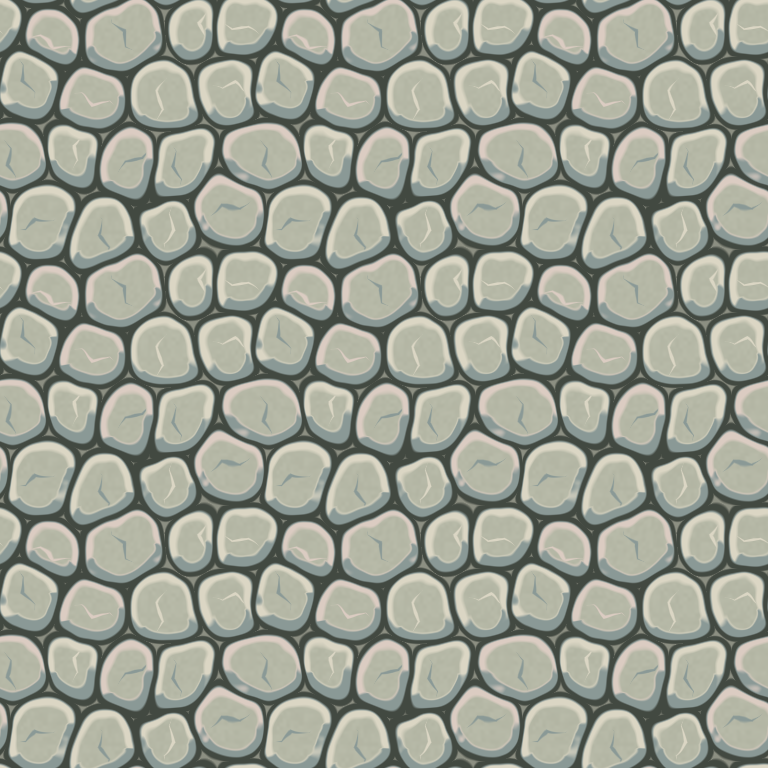
Give the GLSL for this texture, as a three.js fragment shader.

```glsl
// Seamless cobblestone wall: rounded, bevelled stones with cracks and pebbles in dark joints.
varying vec2 vUv;

const float REPEATS = 3.0;      // tile repeats across and down
const float CELLS = 4.0;        // stones along each side of a tile
const float JITTER = 0.52;      // stone scatter, in cells
const float SIZE_SPREAD = 0.22; // difference between large and small stones
const float ROUNDING = 11.0;    // lower values give rounder corners
const float JOINT = 0.032;      // half width of the joints
const float LIGHT_RIM = 0.085;
const float SHADE_RIM = 0.120;
const float CRACK_LENGTH = 0.26;
const float CRACK_WIDTH = 0.032;
const float SOFT = 0.016;       // edge smoothing, in cells

const vec3 JOINT_COLOR = vec3(0.26, 0.285, 0.255);
const vec3 PEBBLE_COLOR = vec3(0.55, 0.56, 0.51);
const vec3 FACE_COLOR = vec3(0.71, 0.72, 0.65);
const vec3 SHADE_COLOR = vec3(0.54, 0.60, 0.59);
const vec3 CREAM_COLOR = vec3(0.86, 0.84, 0.77);
const vec3 PINK_COLOR = vec3(0.86, 0.80, 0.76);

vec3 hash3(vec2 p) {
  vec3 q = fract(p.xyx * vec3(0.1031, 0.1030, 0.0973));
  q += dot(q, q.yxz + 33.33);
  return fract((q.xxy + q.yzz) * q.zyx);
}

// Value noise that wraps once per tile; detail is in lattice points per cell
float noise(vec2 p, float detail) {
  p *= detail;
  float period = CELLS * detail;
  vec2 i = floor(p), f = fract(p);
  f = f * f * (3.0 - 2.0 * f);
  vec2 a = mod(i, period) + 19.0, b = mod(i + 1.0, period) + 19.0;
  return mix(mix(hash3(a).x, hash3(vec2(b.x, a.y)).x, f.x),
             mix(hash3(vec2(a.x, b.y)).x, hash3(b).x, f.x), f.y);
}

// Centre in xy, size weight in z; odd rows are staggered
vec3 stoneSite(vec2 cell) {
  vec3 h = hash3(mod(cell, CELLS) + 7.0);
  float stagger = 0.5 * mod(cell.y, 2.0);
  return vec3(cell + 0.5 + vec2(stagger, 0.0) + JITTER * (h.xy - 0.5), SIZE_SPREAD * h.z);
}

float weightedDistance(vec2 p, vec3 site) {
  vec2 d = p - site.xy;
  return dot(d, d) - site.z;
}

float fill(float d) { return smoothstep(-SOFT, SOFT, d); }

void main() {
  vec2 p = vUv * REPEATS * CELLS;
  float broad = noise(p, 2.0);
  float chips = noise(p + 0.37, 5.0) - 0.5;
  p += 0.13 * (vec2(broad, noise(p + 1.7, 2.0)) - 0.5) + 0.025 * chips;

  // Stone that owns this point
  vec2 home = floor(p), owner = home;
  float nearest = 100.0;
  for (int y = -2; y <= 2; y++) {
    for (int x = -2; x <= 2; x++) {
      vec2 cell = home + vec2(float(x), float(y));
      float d = weightedDistance(p, stoneSite(cell));
      if (d < nearest) { nearest = d; owner = cell; }
    }
  }

  // Rounded distance to its border, and the outward direction
  vec3 site = stoneSite(owner);
  vec2 local = p - site.xy, outward = vec2(0.0);
  float total = 0.0;
  for (int y = -2; y <= 2; y++) {
    for (int x = -2; x <= 2; x++) {
      if (x == 0 && y == 0) continue;
      vec3 other = stoneSite(owner + vec2(float(x), float(y)));
      vec2 span = other.xy - site.xy;
      float border = 0.5 * (weightedDistance(p, other) - nearest) / length(span);
      float weight = exp(-ROUNDING * border);
      total += weight;
      outward += weight * normalize(span);
    }
  }
  float depth = -log(total) / ROUNDING;
  vec3 trait = hash3(mod(owner, CELLS) + 41.0);

  // Joints with pebbles at the corners
  float pebbleStart = mix(0.070, 0.024, noise(p + 2.3, 1.0));
  vec3 color = mix(JOINT_COLOR, PEBBLE_COLOR, fill(-depth - pebbleStart));

  // Lit upper rim and shaded lower rim
  vec2 facing = normalize(outward / total + local + 0.0001);
  float lit = fill(0.12 * (dot(facing, vec2(-0.12, 0.99)) + 0.28 + 0.9 * chips));
  vec3 lightColor = mix(CREAM_COLOR, PINK_COLOR, step(0.55, trait.x));
  float inside = depth - JOINT;
  vec3 stone = mix(SHADE_COLOR, lightColor, lit * fill(inside - 0.016));

  // Flat face with a thin pale outline and a tapering crack
  float rim = mix(SHADE_RIM, LIGHT_RIM, lit) + 0.06 * chips;
  stone = mix(stone, mix(FACE_COLOR, lightColor, 0.6), fill(inside - rim));
  vec3 face = FACE_COLOR + 0.025 * (noise(p, 16.0) - 0.5);
  float angle = (trait.y > 0.5 ? 0.1 : 1.8) + 0.9 * (trait.z - 0.5);
  vec2 along = vec2(cos(angle), sin(angle));
  vec2 crack = vec2(dot(local, along), dot(local, vec2(-along.y, along.x)));
  crack.y += 0.22 * abs(fract(crack.x * 2.2 + trait.x) - 0.5) - 0.055 + 0.05 * chips;
  float taper = CRACK_WIDTH * (1.0 - abs(crack.x) / CRACK_LENGTH);
  vec3 crackColor = trait.z > 0.45 ? SHADE_COLOR : lightColor;
  face = mix(face, crackColor, fill(taper - abs(crack.y)));
  stone = mix(stone, face, fill(inside - rim - 0.022));

  gl_FragColor = vec4(mix(color, stone, fill(inside)), 1.0);
}
```
